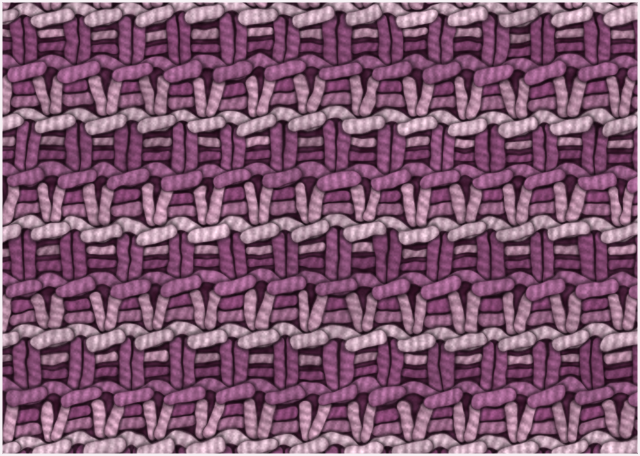
Give the GLSL for this texture, as a WebGL 2 fragment shader.

```glsl
#version 300 es
precision highp float;
uniform vec2 u_resolution;
out vec4 fragColor;

#define STITCH 0.1136    // stitch width, in canvas heights
#define PERIOD 2.085     // height of one stripe pair, in stitches
#define FIRST_RIDGE 0.24 // first pale ridge below the top, in stitches
#define WAVE 0.11        // rise and fall of a ridge
#define TWIST 36.0       // ply turns along the yarn
#define WOBBLE 0.13      // unevenness of the knitting
#define BORDER 0.0055    // pale margin, in canvas heights
#define PALE vec3(0.86, 0.74, 0.80)
#define MAUVE vec3(0.77, 0.60, 0.69)
#define PURPLE vec3(0.66, 0.42, 0.59)
#define PLUM vec3(0.50, 0.27, 0.43)
#define DARK vec3(0.17, 0.05, 0.12)

const float TAU = 6.2831853;

float hash(vec2 p) {
    p = fract(p * vec2(0.1031, 0.1137));
    p += dot(p, p.yx + 33.33);
    return fract((p.x + p.y) * p.x * 41.7);
}

float noise(vec2 p) {
    vec2 i = floor(p), f = fract(p);
    f = f * f * (3.0 - 2.0 * f);
    i += 200.0;
    return mix(mix(hash(i), hash(i + vec2(1, 0)), f.x),
               mix(hash(i + vec2(0, 1)), hash(i + vec2(1, 1)), f.x), f.y);
}

// Lays a round, twisted strand and its soft shadow over the colour
void paint(inout vec3 color, float dist, float side, float along, float radius, vec3 tint) {
    float d = dist / radius;
    float edge = 1.5 / (u_resolution.y * STITCH * radius);
    color *= mix(0.42, 1.0, smoothstep(0.8, 1.65, d));
    float dome = sqrt(max(0.0, 1.0 - d * d));
    float ply = 0.5 + 0.5 * sin(along * TWIST + side / radius * 1.7);
    float shade = (0.46 + 0.54 * dome) * (0.78 + 0.26 * ply) - 0.09 * side / radius;
    color = mix(color, mix(DARK, tint, shade), 1.0 - smoothstep(1.0 - edge, 1.0 + edge, d));
}

// Straight piece of yarn from a to b
void yarn(inout vec3 color, vec2 p, vec2 a, vec2 b, float radius, vec3 tint) {
    vec2 dir = b - a, q = p - a;
    float t = clamp(dot(q, dir) / dot(dir, dir), 0.0, 1.0);
    vec2 n = normalize(vec2(-dir.y, dir.x));
    paint(color, length(q - dir * t), dot(q, n), dot(q, normalize(dir)), radius, tint);
}

// Wavy purl ridge with a slanted loop over each trough
void ridge(inout vec3 color, vec2 p, float row, vec3 tint) {
    float slope = TAU * WAVE * sin(TAU * p.x);
    float side = (p.y - WAVE * cos(TAU * p.x)) / sqrt(1.0 + slope * slope);
    paint(color, abs(side), side, p.x, 0.125, tint * 0.96);
    for (int i = -1; i <= 1; i++) {
        float cell = floor(p.x + 0.5) + float(i);
        float r = hash(vec2(cell, row));
        vec2 q = p - vec2(cell + 0.08 * (r - 0.5), 0.05 * (r - 0.5));
        yarn(color, q, vec2(-0.25, 0.15), vec2(0.27, 0.02), 0.125 + 0.02 * r, tint * (0.94 + 0.12 * r));
    }
}

void main() {
    vec2 uv = gl_FragCoord.xy / u_resolution.y;
    vec2 size = vec2(u_resolution.x / u_resolution.y, 1.0);
    vec2 p = vec2(uv.x, 1.0 - uv.y) / STITCH;
    vec2 fiber = p;
    p += WOBBLE * (vec2(noise(p * 1.3), noise(p * 1.1 + 40.0)) - 0.5);
    p += 0.05 * (vec2(noise(p * 5.0 + 9.0), noise(p * 5.0 + 70.0)) - 0.5);
    p.y -= FIRST_RIDGE;
    float row = floor(p.y / PERIOD);
    float v = p.y - row * PERIOD;
    vec3 color = mix(DARK, PLUM, 0.55 * noise(fiber * vec2(7.0, 9.0)));

    // Recessed bars and bumps
    for (int i = -1; i <= 1; i++) {
        float cell = floor(p.x + 0.5) + float(i);
        float r = hash(vec2(cell, row + 17.0));
        vec2 q = vec2(p.x - cell, v + 0.06 * (r - 0.5));
        yarn(color, q, vec2(-0.2, 0.70), vec2(0.2, 0.68), 0.09, PLUM);
        yarn(color, q, vec2(-0.2, 0.43), vec2(0.2, 0.41), 0.09, MAUVE * (0.8 + 0.25 * r));
        yarn(color, q, vec2(0.32, 1.48), vec2(0.64, 1.44), 0.12, PLUM * 1.1);
        yarn(color, q, vec2(0.30, 1.74), vec2(0.70, 1.70), 0.12, mix(PLUM, MAUVE, 0.5));
    }
    // Upright plum pairs and pale V stitches
    for (int i = -1; i <= 1; i++) {
        float cell = floor(p.x + 0.5) + float(i);
        float r = hash(vec2(cell, row + 53.0));
        vec2 q = vec2(p.x - cell - 0.08 * (r - 0.5), v);
        for (float s = -1.0; s <= 1.0; s += 2.0) {
            float lean = 0.05 * (r - 0.5);
            yarn(color, q, vec2(0.5 + s * 0.14 + lean, 0.15), vec2(0.5 + s * 0.12 - lean, 0.98),
                 0.12, mix(PLUM, PURPLE, 0.1 + 0.5 * r));
            yarn(color, q, vec2(s * 0.19 + lean, 1.33), vec2(s * 0.08, 1.90),
                 0.115, MAUVE * (0.93 + 0.15 * r));
        }
    }
    // Purple ridge, then pale ridges at both ends of the stripe
    ridge(color, vec2(p.x + 0.5, v - 1.06), row + 91.0, PURPLE);
    ridge(color, vec2(p.x, v), row, PALE);
    ridge(color, vec2(p.x, v - PERIOD), row + 1.0, PALE);

    // Fibre grain, uneven dye and margin
    float grain = 0.6 * noise(fiber * 14.0) + 0.4 * noise(fiber * 29.0);
    color *= 0.84 + 0.34 * grain;
    color *= 0.95 + 0.12 * noise(fiber * 0.7 + 5.0);
    vec2 inset = min(uv, size - uv);
    float pixel = 1.0 / u_resolution.y;
    float inside = smoothstep(BORDER - pixel, BORDER + pixel, min(inset.x, inset.y));
    fragColor = vec4(mix(vec3(0.97, 0.95, 0.96), color, inside), 1.0);
}
```
